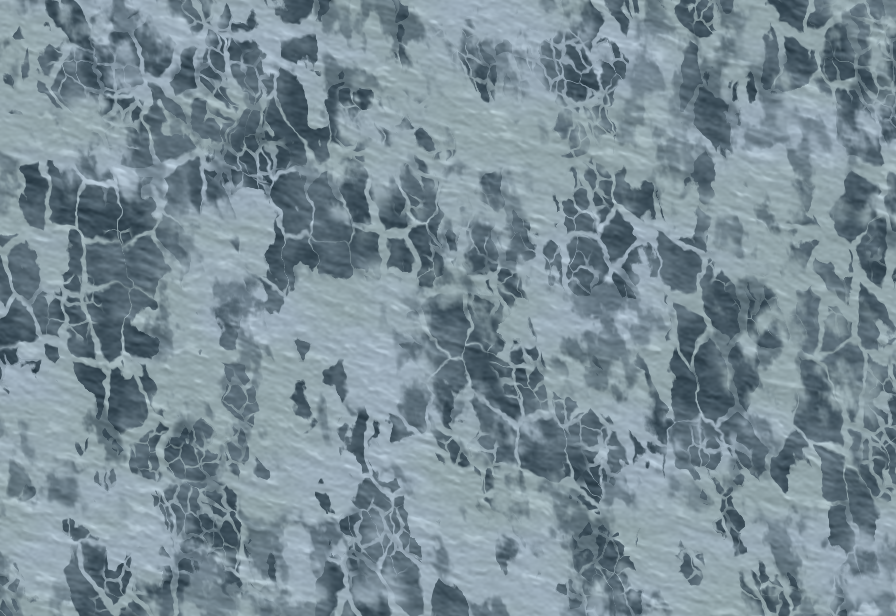
A Shadertoy shader for this texture:

```glsl
// Pale blue-grey rock with dark, cracked, upright patches and fine slanting wrinkles.

float hash(vec2 p) {
    return fract(sin(dot(p, vec2(127.1, 311.7))) * 43758.5453);
}

float noise(vec2 p) {
    vec2 i = floor(p), f = fract(p);
    f = f * f * (3.0 - 2.0 * f);
    return mix(mix(hash(i), hash(i + vec2(1, 0)), f.x),
               mix(hash(i + vec2(0, 1)), hash(i + vec2(1, 1)), f.x), f.y);
}

float fbm(vec2 p) {
    float sum = 0.0, amp = 0.533;
    for (int i = 0; i < 4; i++) {
        sum += amp * noise(p);
        p = mat2(1.6, 1.2, -1.2, 1.6) * p + 7.3;
        amp *= 0.5;
    }
    return sum;
}

// Cellular pattern: x = gap to the neighbouring cell, y = random value of the cell
vec2 cells(vec2 p) {
    vec2 base = floor(p);
    float nearest = 9.0, second = 9.0, id = 0.0;
    for (int y = -1; y <= 1; y++)
    for (int x = -1; x <= 1; x++) {
        vec2 c = base + vec2(x, y);
        float d = length(c + 0.1 + 0.8 * vec2(hash(c), hash(c + 37.2)) - p);
        if (d < nearest) {
            second = nearest;
            nearest = d;
            id = hash(c + 91.7);
        } else {
            second = min(second, d);
        }
    }
    return vec2(second - nearest, id);
}

// Height of the wrinkled surface: short thin folds falling to the right
float wrinkles(vec2 p) {
    p += 0.02 * vec2(fbm(p * 16.0), fbm(p * 16.0 + 5.0));
    vec2 q = vec2(p.x * 0.95 - p.y * 0.3, p.x * 0.3 + p.y * 0.95);
    return 0.45 * noise(q * vec2(17, 62)) + 0.35 * noise(q * vec2(36, 115) + 3.0)
         + 0.2 * noise(q * vec2(85, 200) + 9.0);
}

// Darkness of the patches, 0 on bare ground to 1 in a full patch
float patches(vec2 p) {
    p.x += 0.15 * p.y;
    vec2 warped = p + 0.034 * (vec2(fbm(p * 26.0), fbm(p * 26.0 + 19.0)) - 0.5);
    float region = fbm(p * vec2(7.0, 5.0) + 41.0);

    vec2 block = cells(warped * vec2(17.0, 9.5));
    vec2 chip = cells(warped * vec2(38.0, 29.0) + 8.0);
    float broken = smoothstep(0.5, 0.6, fbm(p * vec2(10.0, 8.0) + 63.0));

    // Ragged outline, decided partly by block and chip
    float field = fbm(warped * vec2(12.0, 6.5) + 12.0)
                + 0.23 * (block.y - 0.5)
                + 0.24 * broken * (chip.y - 0.5)
                + 0.11 * (fbm(p * vec2(60, 48)) - 0.5);
    float soft = mix(0.012, 0.06, smoothstep(0.5, 0.65, region));
    float mask = smoothstep(-soft, soft, field - 0.5);

    // Pale veins between blocks and chips
    float veinWidth = 0.24 * noise(p * 14.0 + 30.0) - 0.03;
    mask *= smoothstep(veinWidth - 0.03, veinWidth + 0.06, block.x);
    float chipWidth = 0.3 * noise(p * 32.0 + 14.0) - 0.04;
    mask *= mix(1.0, smoothstep(chipWidth - 0.05, chipWidth + 0.1, chip.x), broken * 0.85);

    // Worn, mottled areas and faint smudges around the patches
    float wear = fbm(p * vec2(32, 23) + 77.0);
    mask *= mix(1.0, smoothstep(0.3, 0.6, wear), smoothstep(0.44, 0.62, region));
    float smudge = 0.6 * smoothstep(0.5, 0.62, fbm(p * vec2(15, 10) + 55.0))
                 * smoothstep(0.42, 0.58, wear);
    return max(mask, smudge);
}

void mainImage(out vec4 fragColor, in vec2 fragCoord) {
    vec2 p = fragCoord / iResolution.y;
    float dark = patches(p);

    // Ground drifts between greenish and bluish grey
    float tint = smoothstep(0.3, 0.7, fbm(p * vec2(5, 10) + 23.0));
    vec3 ground = mix(vec3(0.575, 0.65, 0.67), vec3(0.61, 0.68, 0.735), tint);
    float depth = smoothstep(0.3, 0.7, fbm(p * vec2(18, 14) + 88.0));
    vec3 stone = mix(vec3(0.355, 0.425, 0.47), vec3(0.225, 0.295, 0.34), depth);
    vec3 color = mix(ground, stone, dark);

    // Wrinkles lit from above, with bright crests and fine grain
    float height = wrinkles(p);
    float relief = height - wrinkles(p + vec2(0.001, 0.005));
    color += vec3(0.95, 1.0, 1.05) * 0.22 * clamp(relief, -0.4, 0.4);
    color += 0.075 * smoothstep(0.6, 0.82, height) * mix(1.0, 0.6, dark);
    color += 0.045 * (noise(p * vec2(160, 220)) - 0.5);

    fragColor = vec4(color, 1.0);
}
```
